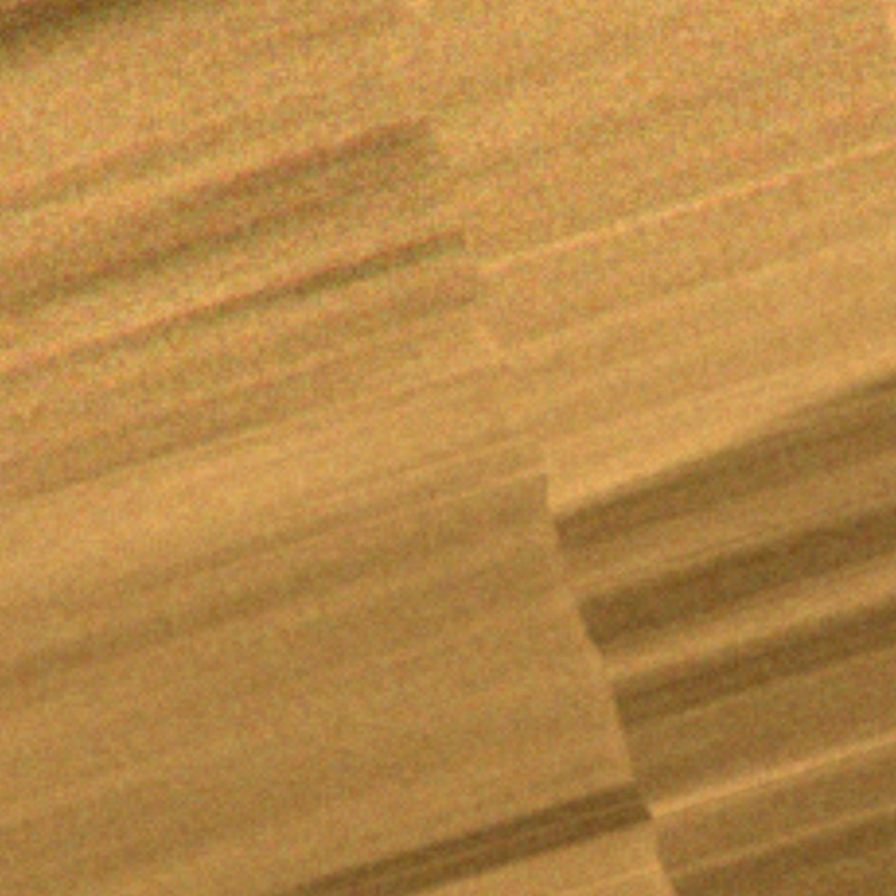
Reproduce this texture procedurally as a WebGL 1 fragment shader.

```glsl
precision highp float;
uniform vec2 u_resolution;

// Palette ramp ends
const vec3 DARK_BROWN = vec3(0.39, 0.275, 0.11);
const vec3 PALE_GOLD = vec3(0.91, 0.69, 0.39);

// Layout, measured along (u) and across (v) the streaks
const float STREAK_ANGLE = 0.302;
const float SEAM_U = 0.717;
const float FAR_SEAM_U = 1.235;
const float SEAM_BLUR = 0.006;
const float SEAM_JITTER = 0.012;
const float SHADE_EDGE_V = 0.215;

// Texture strength
const float FRINGE = 0.0022;
const float GRAIN_SIZE = 1.0 / 230.0;
const float LUMA_GRAIN = 0.10;
const float CHROMA_GRAIN = 0.12;

float hash(vec2 p) {
  vec3 q = fract(vec3(p.xyx) * 0.1031);
  q += dot(q, q.yzx + 33.33);
  return fract((q.x + q.y) * q.z);
}

float noise(vec2 p) {
  vec2 cell = floor(p);
  vec2 f = fract(p);
  f = f * f * (3.0 - 2.0 * f);
  float low = mix(hash(cell), hash(cell + vec2(1.0, 0.0)), f.x);
  float high = mix(hash(cell + vec2(0.0, 1.0)), hash(cell + 1.0), f.x);
  return mix(low, high, f.y);
}

// Soft bar of given half width around a centre
float band(float v, float centre, float halfWidth) {
  return 1.0 - smoothstep(halfWidth - 0.008, halfWidth + 0.008, abs(v - centre));
}

// Long streaks in three widths, plus thin bright ridges
float streaks(vec2 s, float seed) {
  vec2 q = s + vec2(seed, seed * 0.37 + 2.0);
  float broad = noise(q * vec2(1.3, 15.0)) - 0.5;
  float medium = noise(q * vec2(1.8, 38.0) + 17.0) - 0.5;
  float fine = noise(q * vec2(2.6, 85.0) + 41.0) - 0.5;
  float ridge = smoothstep(0.7, 0.97, noise(q * vec2(1.1, 52.0) + 73.0));
  return 0.26 * broad + 0.25 * medium + 0.15 * fine + 0.17 * ridge;
}

float leftPanel(vec2 s) {
  float upper = smoothstep(0.28, 0.5, s.y);
  float tone = mix(0.58, 0.68, upper);
  tone += 0.09 * band(s.y, 0.39, 0.06);
  tone += mix(0.6, 1.0, upper) * streaks(s, 3.0);
  tone -= 0.33 * smoothstep(0.855, 0.90, s.y);
  // Dark strokes that deepen towards the seam
  float nearSeam = smoothstep(0.25, 0.62, s.x);
  tone -= 0.28 * nearSeam * (band(s.y, 0.678, 0.012) + band(s.y, 0.553, 0.016));
  tone -= 0.36 * smoothstep(0.2, 0.36, s.x) * band(s.y, -0.112, 0.023);
  return tone;
}

float rightPanel(vec2 s) {
  float edge = SHADE_EDGE_V + 0.1 * (s.x - SEAM_U);
  float lit = smoothstep(edge - 0.012, edge + 0.02, s.y);
  float tone = mix(0.34, 0.79, lit);
  tone += mix(0.75, 0.55, lit) * streaks(s, 11.0);
  // Alternating pale and deep bars in the shaded part
  tone += 0.2 * band(s.y, 0.15, 0.028) + 0.16 * band(s.y, 0.04, 0.018);
  tone += 0.15 * band(s.y, -0.135, 0.012) + 0.26 * band(s.y, -0.2, 0.006);
  tone -= 0.12 * (band(s.y, 0.09, 0.022) + band(s.y, -0.01, 0.02));
  tone -= 0.16 * smoothstep(0.92, 1.05, s.x) * band(s.y, 0.255, 0.012);
  return max(tone, 0.05);
}

// Brightness of the two panels joined along a stepped seam
float surface(vec2 s) {
  float seam = SEAM_U + SEAM_JITTER * (noise(vec2(5.0, s.y * 22.0 + 30.0)) - 0.5);
  float side = smoothstep(seam - SEAM_BLUR, seam + SEAM_BLUR, s.x);
  float tone = mix(leftPanel(s), rightPanel(s), side);
  float lip = (s.x - seam + 0.012) / 0.012;
  tone += 0.06 * exp(-lip * lip);
  float corner = smoothstep(FAR_SEAM_U - SEAM_BLUR, FAR_SEAM_U + SEAM_BLUR, s.x);
  return mix(tone, 0.95, corner);
}

float grain(vec2 p, float seed) {
  vec2 q = p / GRAIN_SIZE + seed;
  return 0.55 * noise(q) + 0.45 * noise(q * 0.5 + 57.0) - 0.5;
}

void main() {
  vec2 p = gl_FragCoord.xy / u_resolution;
  float c = cos(STREAK_ANGLE);
  float k = sin(STREAK_ANGLE);
  vec2 s = vec2(c * p.x + k * p.y, c * p.y - k * p.x);

  // Colour fringes appear on the upper streaks only
  float upper = smoothstep(0.3, 0.6, s.y);
  vec2 shift = vec2(0.0, FRINGE * upper);
  vec3 tone = vec3(surface(s + shift), surface(s - shift), surface(s));

  // Soft luminance and colour grain
  float strength = mix(0.75, 1.15, upper);
  vec3 speckle = vec3(grain(p, 11.0), grain(p, 211.0), grain(p, 431.0));
  vec3 color = mix(DARK_BROWN, PALE_GOLD, clamp(tone, 0.0, 1.08));
  color += strength * (LUMA_GRAIN * grain(p, 631.0) + CHROMA_GRAIN * speckle);
  gl_FragColor = vec4(clamp(color, 0.0, 1.0), 1.0);
}
```
